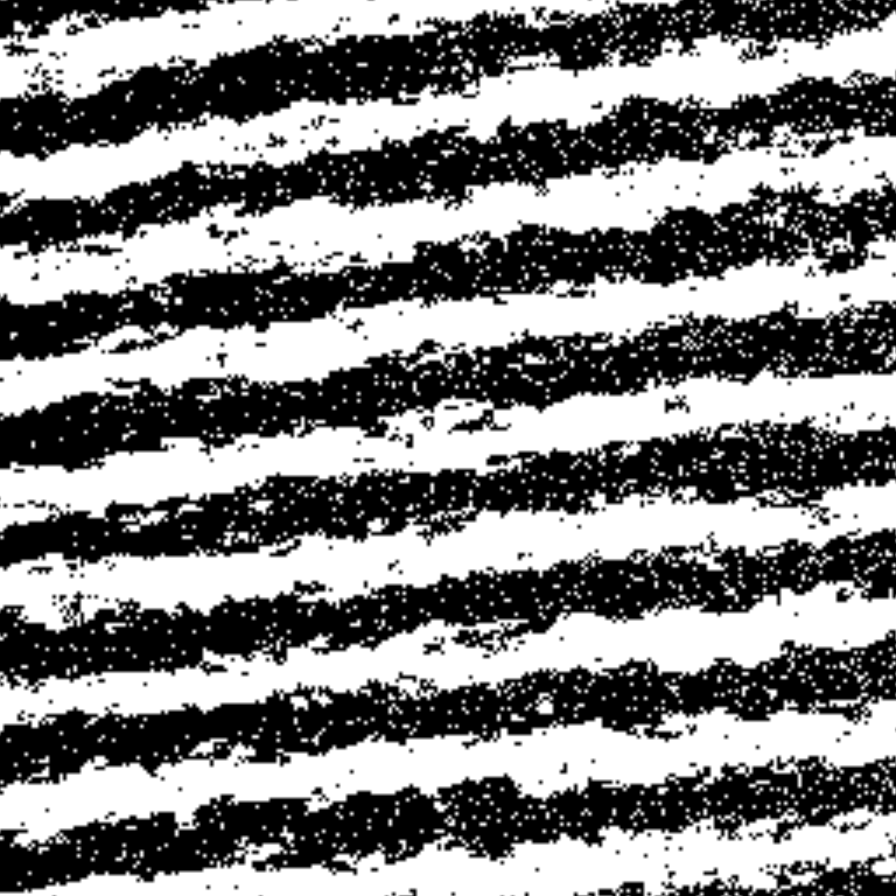
A three.js fragment shader for this texture:

```glsl
varying vec2 vUv;

const float TAU = 6.2831853;
const float GRID = 256.0;

float hash(vec2 p) {
  vec3 q = fract(vec3(p.xyx) * 0.1031);
  q += dot(q, q.yzx + 33.33);
  return fract((q.x + q.y) * q.z);
}

// Value noise centred on zero
float noise(vec2 p) {
  vec2 i = floor(p);
  vec2 f = fract(p);
  f = f * f * (3.0 - 2.0 * f);
  float low = mix(hash(i), hash(i + vec2(1.0, 0.0)), f.x);
  float high = mix(hash(i + vec2(0.0, 1.0)), hash(i + 1.0), f.x);
  return mix(low, high, f.y) - 0.5;
}

// Slightly fanned, rising bands: 1 in a dark core, -1 in a light core
float bands(vec2 p) {
  float wobble = 0.012 * noise(p * vec2(3.0, 6.0) + 40.0);
  float phase = (p.y - 0.043 - 0.08 * p.x + wobble) / (0.1175 + 0.0095 * p.x);
  return cos(TAU * phase);
}

// Ragged clumps stretched along the bands
float clumps(vec2 p) {
  vec2 q = vec2(p.x, p.y - 0.11 * p.x);
  return 1.3 * noise(q * vec2(20.0, 62.0) + 11.0)
       + 1.3 * noise(q * vec2(48.0, 115.0) + 57.0)
       + 0.8 * noise(q * vec2(105.0, 170.0) + 93.0);
}

// Black or white choice for one grain: 1 is black
float grain(vec2 cell) {
  vec2 p = (cell + 0.5) / GRID;
  float density = smoothstep(-0.35, 0.35, bands(p) + clumps(p) + 0.06);
  density *= mix(0.985, 0.88, p.x);
  return step(hash(cell + 207.0), density);
}

void main() {
  // Soft blend between neighbouring grains
  vec2 p = vUv * GRID - 0.5;
  vec2 cell = floor(p);
  vec2 f = p - cell;
  float low = mix(grain(cell), grain(cell + vec2(1.0, 0.0)), f.x);
  float high = mix(grain(cell + vec2(0.0, 1.0)), grain(cell + 1.0), f.x);
  float ink = mix(low, high, f.y);
  gl_FragColor = vec4(vec3(1.0 - ink), 1.0);
}
```
